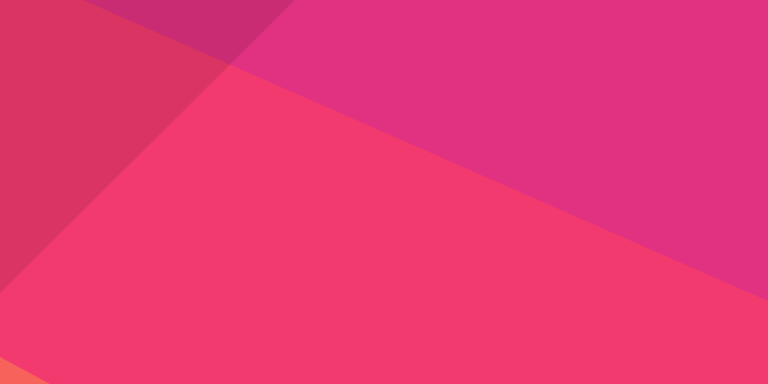
Give the GLSL for this background, as a WebGL 1 fragment shader.

```glsl
precision highp float;

// Flat pink backdrop cut by three straight-edged planes: a magenta upper right,
// a translucent shade over the upper left and a small orange lower-left corner.
// Each plane is a half-plane distance function, blended with a smooth edge.

uniform vec2 u_resolution;

// Canvas units: x runs 0..2, y runs 0..1, origin at the lower left
const vec2 CANVAS = vec2(2.0, 1.0);

const vec3 PINK    = vec3(0.949, 0.227, 0.431);
const vec3 MAGENTA = vec3(0.882, 0.192, 0.506);
const vec3 ORANGE  = vec3(0.969, 0.388, 0.357);
const float SHADE  = 0.895;  // brightness kept under the shade

// Edge end points; each plane lies to the left of start -> end
const vec2 MAGENTA_START = vec2(0.216, 1.0);
const vec2 MAGENTA_END   = vec2(2.0, 0.216);
const vec2 SHADE_START   = vec2(0.0, 0.237);
const vec2 SHADE_END     = vec2(0.768, 1.0);
const vec2 ORANGE_START  = vec2(0.130, 0.0);
const vec2 ORANGE_END    = vec2(0.0, 0.0703);

const float EDGE_SOFTNESS  = 0.003;
const float SHADE_SOFTNESS = 0.006;

// Signed distance to the line a -> b, positive on its left
float leftOf(vec2 p, vec2 a, vec2 b) {
    vec2 along = normalize(b - a);
    return dot(p - a, vec2(-along.y, along.x));
}

// Smooth coverage of a half-plane, never sharper than one pixel
float coverage(float dist, float softness) {
    float halfWidth = 0.5 * max(softness, 1.0 / u_resolution.y);
    return smoothstep(-halfWidth, halfWidth, dist);
}

void main() {
    vec2 p = gl_FragCoord.xy / u_resolution * CANVAS;

    float magenta = coverage(leftOf(p, MAGENTA_START, MAGENTA_END), EDGE_SOFTNESS);
    float shade   = coverage(leftOf(p, SHADE_START, SHADE_END), SHADE_SOFTNESS);
    float orange  = coverage(leftOf(p, ORANGE_START, ORANGE_END), EDGE_SOFTNESS);

    // Opaque planes first, then the shade over them
    vec3 color = mix(PINK, MAGENTA, magenta);
    color = mix(color, ORANGE, orange);
    color *= mix(1.0, SHADE, shade);

    gl_FragColor = vec4(color, 1.0);
}
```
